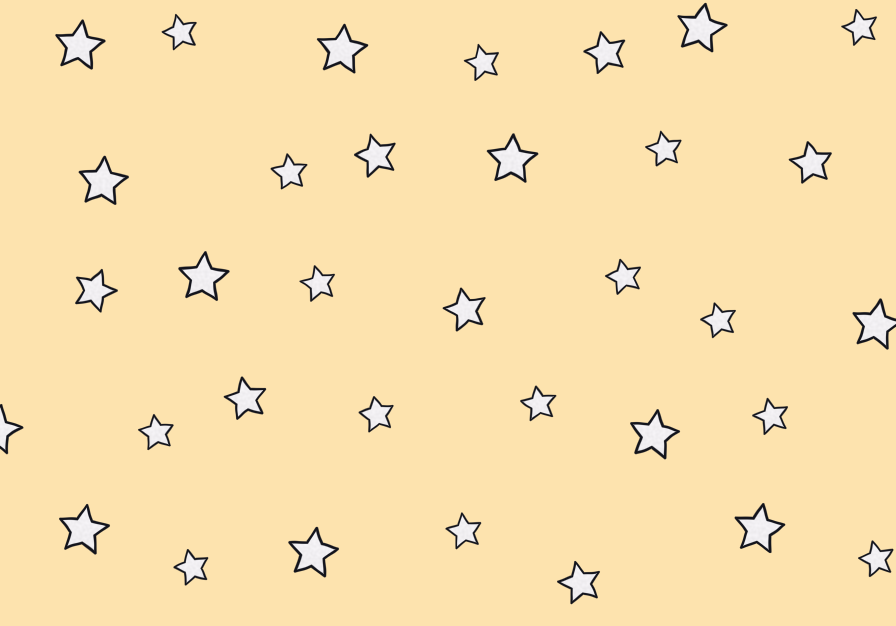
Reproduce this pattern procedurally as a WebGL 2 fragment shader.

```glsl
#version 300 es
precision highp float;

uniform vec2 u_resolution;
out vec4 fragColor;

#define CELL 0.211
#define JITTER 0.5
#define BIG_RADIUS 0.0405
#define MEDIUM_RADIUS 0.0345
#define SMALL_RADIUS 0.0290
#define NOTCH_RATIO 0.5
#define INK_RATIO 0.052
#define WOBBLE 0.0022
#define CREAM vec3(0.992, 0.890, 0.682)
#define PAPER vec3(0.945, 0.937, 0.948)
#define INK vec3(0.075, 0.080, 0.110)

const float PI = 3.14159265;

vec2 hash2(vec2 p) {
    vec3 q = fract(p.xyx * vec3(0.1031, 0.1030, 0.0973));
    q += dot(q, q.yzx + 33.33);
    return fract((q.xx + q.yz) * q.zy);
}

float gradientDot(vec2 corner, vec2 p) {
    float angle = 2.0 * PI * hash2(corner + 61.0).x;
    return dot(vec2(cos(angle), sin(angle)), p - corner);
}

float gradientNoise(vec2 p) {
    vec2 i = floor(p), f = fract(p);
    vec2 u = f * f * f * (f * (f * 6.0 - 15.0) + 10.0);
    vec2 e = vec2(0.0, 1.0);
    return mix(mix(gradientDot(i, p), gradientDot(i + e.yx, p), u.x),
               mix(gradientDot(i + e.xy, p), gradientDot(i + e.yy, p), u.x), u.y);
}

// Signed distance to a five-pointed star with its tip upward
float starDistance(vec2 p, float radius) {
    float sector = 2.0 * PI / 5.0;
    float a = abs(mod(atan(p.x, p.y + 1e-6) + 0.5 * sector, sector) - 0.5 * sector);
    vec2 folded = length(p) * vec2(sin(a), cos(a));
    vec2 tip = vec2(0.0, radius);
    vec2 notch = radius * NOTCH_RATIO * vec2(sin(PI / 5.0), cos(PI / 5.0));
    vec2 edge = notch - tip, fromTip = folded - tip;
    float along = clamp(dot(fromTip, edge) / dot(edge, edge), 0.0, 1.0);
    float side = sign(edge.x * fromTip.y - edge.y * fromTip.x);
    return side * length(fromTip - edge * along);
}

// Paints the star that belongs to one grid cell
vec3 paintStar(vec3 color, vec2 p, vec2 cell, float soft) {
    vec2 jitter = (hash2(cell + 17.0) - 0.5) * JITTER;
    float stagger = 0.5 * mod(cell.y, 2.0);
    vec2 center = CELL * (cell + 0.5 + vec2(stagger, 0.0) + jitter);

    // Even shares of the three sizes; big stars lean right, others left
    float rank = fract(0.618 * cell.x + 0.755 * cell.y);
    float radius = rank < 0.35 ? BIG_RADIUS : rank < 0.54 ? MEDIUM_RADIUS : SMALL_RADIUS;
    vec2 dice = hash2(cell + 43.0);
    float tilt = (rank < 0.35 ? 0.13 : -0.2) + 0.14 * (dice.x - 0.5);
    if (dice.y > 0.96) tilt += 0.5;

    vec2 q = p - center;
    q = mat2(cos(tilt), sin(tilt), -sin(tilt), cos(tilt)) * q;
    float d = starDistance(q, radius);

    // Pale fill with faint mottling, then the ink outline
    float grain = gradientNoise(p * 190.0) * 0.035 + q.y / radius * 0.012;
    color = mix(color, PAPER + grain, smoothstep(soft, -soft, d));
    float line = abs(d) - radius * INK_RATIO;
    return mix(color, INK, smoothstep(soft, -soft, line));
}

void main() {
    vec2 p = gl_FragCoord.xy / u_resolution.y;
    float soft = max(0.75 / u_resolution.y, 0.0012);

    // Slight warp for a hand-drawn line
    vec2 warp = vec2(gradientNoise(p * 42.0), gradientNoise(p * 42.0 + 19.7));
    vec2 drawn = p + WOBBLE * warp;

    vec3 color = CREAM;
    vec2 home = floor(drawn / CELL);
    for (int y = -1; y <= 1; y++) {
        for (int x = -2; x <= 1; x++) {
            color = paintStar(color, drawn, home + vec2(x, y), soft);
        }
    }
    fragColor = vec4(color, 1.0);
}
```
